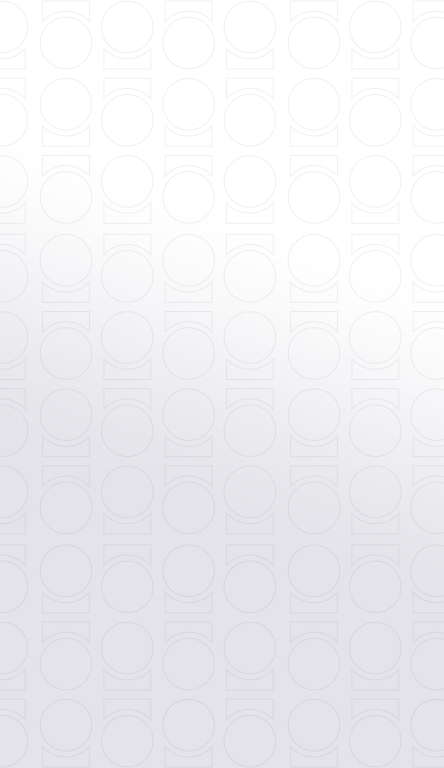
Reproduce this pattern procedurally as a WebGL 2 fragment shader.

```glsl
#version 300 es
precision highp float;
// Checkerboard of thin outlined discs and notched plinths over a soft diagonal fade.

uniform vec2 u_resolution;
out vec4 fragColor;

float boxDistance(vec2 p, vec2 halfSize) {
    vec2 d = abs(p) - halfSize;
    return length(max(d, 0.0)) + min(max(d.x, d.y), 0.0);
}

// Distance to the outlines of one motif: a disc below a plinth with a curved notch.
float motifDistance(vec2 p) {
    float fromDisc = length(p - vec2(0.0, 8.0));
    float disc = abs(fromDisc - 25.8);
    float plinth = max(boxDistance(p + vec2(0.0, 21.0), vec2(23.4, 13.0)), 31.8 - fromDisc);
    return min(disc, abs(plinth));
}

void main() {
    // The canvas is 768 units high, with y pointing down.
    float unitsPerPixel = 768.0 / u_resolution.y;
    vec2 p = gl_FragCoord.xy * unitsPerPixel;
    p.y = 768.0 - p.y;

    // Blocks of 4 by 4 cells, with a slightly wider gap between blocks.
    vec2 cellSize = vec2(61.3, 77.2);
    vec2 inBlock = mod(p - vec2(66.0, 268.3) + 0.5 * cellSize, vec2(248.0, 310.5));
    vec2 cell = min(floor(inBlock / cellSize), 3.0);
    vec2 local = inBlock - (cell + 0.5) * cellSize;

    // Every other motif stands upside down.
    if (mod(cell.x + cell.y, 2.0) < 0.5) local.y = -local.y;

    // Antialiased hairline that keeps its weight when thinner than a pixel.
    float lineWidth = 1.0;
    float drawnWidth = max(lineWidth, unitsPerPixel);
    float line = clamp((0.5 * drawnWidth - motifDistance(local)) / unitsPerPixel + 0.5, 0.0, 1.0);
    line *= lineWidth / drawnWidth;

    // White at the top, lilac grey below, tilted down to the right.
    float fade = smoothstep(110.0, 460.0, p.y - 0.36 * p.x);
    vec3 color = mix(vec3(1.0), vec3(0.894, 0.890, 0.914), fade);
    color = mix(color, vec3(0.10, 0.10, 0.14), 0.065 * line);
    fragColor = vec4(color, 1.0);
}
```
